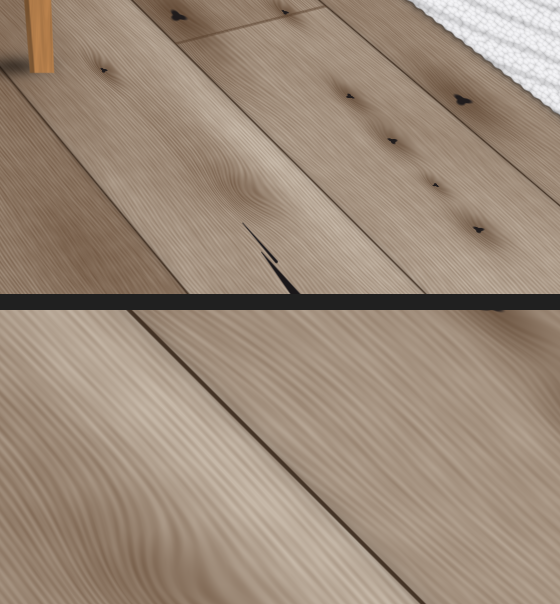
Top: the whole. Bottom: its middle third, enlarged.
This texture is drawn by a WebGL 1 fragment shader. Its source:

```glsl
precision highp float;
uniform vec2 u_resolution;

#define GRAIN_LINES 54.0
#define GRAIN_DEPTH 0.12
#define GRAIN_BEND 4.0
#define SEAM_WIDTH 0.0022
#define JOINT 0.298
#define PALE vec3(0.74, 0.68, 0.615)
#define BROWN vec3(0.49, 0.395, 0.315)
#define DEEP vec3(0.33, 0.235, 0.16)
#define INK vec3(0.10, 0.09, 0.10)
#define WOOL vec3(0.92, 0.92, 0.93)
#define LEG vec3(0.70, 0.49, 0.29)

vec2 hash2(vec2 p) {
  return fract(sin(vec2(dot(p, vec2(41.3, 89.1)), dot(p, vec2(63.7, 27.9)))) * 4758.5);
}

// Layered sines, each layer bent by the one before
float waves(vec2 p) {
  float sum = 0.0, amp = 0.6;
  for (int i = 0; i < 4; i++) {
    p = mat2(0.8, 0.6, -0.6, 0.8) * p * 1.6 + 0.8 * sin(p.yx * 1.1 + 1.3);
    sum += amp * sin(p.x) * cos(p.y);
    amp *= 0.6;
  }
  return sum;
}

// Cellular noise: distance to the nearest jittered point
float cells(vec2 p) {
  vec2 cell = floor(p);
  float nearest = 2.0;
  for (int j = -1; j <= 1; j++) {
    for (int i = -1; i <= 1; i++) {
      vec2 c = cell + vec2(float(i), float(j));
      nearest = min(nearest, length(c + 0.15 + 0.7 * hash2(c) - p));
    }
  }
  return nearest;
}

// Floor coordinates in perspective: x counts boards, y runs along them
vec2 toFloor(vec2 q) {
  return vec2((q.x - 0.448 - q.y) / (0.637 + 0.171 * q.y), q.y + 0.25 * q.x);
}

float blot(vec2 p, vec2 centre, vec2 radius) {
  vec2 d = (p - centre) / radius;
  return exp(-dot(d, d));
}

// Knot: x is the dark core, y the stained halo within the same board
vec2 knot(vec2 q, vec2 centre, float radius) {
  vec2 p = toFloor(q), c = toFloor(centre);
  vec2 d = (p - c) * vec2(0.55, 1.0);
  float wobble = 1.0 + 0.3 * sin(3.0 * atan(d.y, d.x) + centre.x * 20.0);
  float core = 1.0 - smoothstep(0.55, 1.05, length(d) / (radius * wobble));
  float sameBoard = 1.0 - step(0.5, abs(floor(p.x) - floor(c.x)));
  return vec2(core, sameBoard * blot(d, vec2(0.0), radius * vec2(3.0, 6.0)));
}

// Tapered split in the wood
float sliver(vec2 q, vec2 a, vec2 b, float endWidth, float px) {
  vec2 ab = b - a;
  float h = clamp(dot(q - a, ab) / dot(ab, ab), 0.0, 1.0);
  float d = length(q - a - ab * h) - mix(0.001, endWidth, h);
  return 1.0 - smoothstep(-px, px, d);
}

void main() {
  float px = 1.0 / u_resolution.y;
  vec2 q = gl_FragCoord.xy * px;
  q.y = 1.0 - q.y;
  vec2 p = toFloor(q);
  float row = floor(p.x);
  float inMiddle = 1.0 - step(0.5, abs(row));
  float beforeJoint = inMiddle * step(p.y, JOINT);
  float board = row + 7.0 * beforeJoint;

  // Knots: a drifting chain, then pairs of large and small ones
  vec2 marks = vec2(0.0);
  for (int i = 0; i < 4; i++) {
    float n = float(i);
    marks += knot(q, vec2(1.19 + 0.146 * n, 0.328 + 0.151 * n), 0.011 + 0.003 * sin(n * 2.5));
  }
  for (int i = 0; i < 2; i++) {
    float n = float(i);
    marks += knot(q, vec2(0.604 + 0.968 * n, 0.055 + 0.286 * n), 0.024);
    marks += knot(q, vec2(0.353 + 0.617 * n, 0.239 - 0.197 * n), 0.010);
  }
  float swirl = blot(p, vec2(-0.38, 0.87), vec2(0.13, 0.11));
  float stain = blot(p, vec2(-0.45, 0.68), vec2(0.2, 0.3));
  float heart = inMiddle * (1.0 - beforeJoint) * blot(p, vec2(0.08, 0.40), vec2(0.16, 0.17));

  // Broad tone of each board
  float cloud = waves(vec2(p.x * 1.9 + board * 5.0, p.y * 1.3));
  float tone = 0.56 + 0.2 * cloud + 0.09 * q.x;
  tone -= 0.38 * step(row, -1.5) + 0.2 * step(0.5, row) + 0.2 * beforeJoint;
  tone += 0.3 * step(row, -0.5) * blot(p, vec2(-0.1, 0.6), vec2(0.13, 0.9));
  tone -= 0.32 * stain + 0.25 * swirl + 0.35 * heart + 0.3 * marks.y;
  tone -= 0.3 * blot(q, vec2(0.0), vec2(0.35));

  // Bent grain lines, streaks and pores
  float bend = waves(vec2(p.x * 1.4 + board * 3.0, p.y * 1.1));
  float phase = p.x * GRAIN_LINES + bend * GRAIN_BEND + 3.0 * marks.y + 6.0 * swirl + 5.0 * heart;
  float fade = 1.0 - smoothstep(0.008, 0.022, px);
  tone += GRAIN_DEPTH * fade * sin(6.2832 * phase) * (0.75 + 0.5 * cloud);
  tone += 0.09 * waves(vec2(phase * 0.9, p.y * 3.0 + board));
  tone += 0.22 * (cells(vec2(phase * 1.3, p.y * 14.0)) - 0.45);
  vec3 colour = mix(BROWN, PALE, clamp(tone, -0.35, 1.15));
  colour = mix(colour, DEEP, clamp(0.45 * marks.y + 0.35 * swirl * (0.5 + bend), 0.0, 0.7));

  // Seams, board end, knot cores and the split
  float seam = abs(fract(p.x + 0.5) - 0.5) * (0.637 + 0.171 * q.y) * 0.7;
  float endSeam = abs(p.y - JOINT);
  colour *= 1.0 - 0.15 * exp(-seam / 0.008);
  colour = mix(colour, DEEP * 0.7, 0.9 * (1.0 - smoothstep(SEAM_WIDTH - px, SEAM_WIDTH + px, seam)));
  colour = mix(colour, DEEP, 0.5 * inMiddle * (1.0 - smoothstep(0.001, 0.001 + 2.0 * px, endSeam)));
  float split = max(sliver(q, vec2(0.826, 0.759), vec2(0.94, 0.89), 0.005, px),
                    sliver(q, vec2(0.89, 0.858), vec2(1.02, 1.02), 0.015, px));
  colour = mix(colour, INK, max(split, clamp(marks.x, 0.0, 1.0) * 0.92));

  // Furniture leg with a shaded side and floor shadow
  colour *= 1.0 - 0.5 * blot(q, vec2(0.05, 0.225), vec2(0.1, 0.035));
  float left = q.x - 0.082 - 0.08 * q.y;
  float right = 0.174 + 0.041 * q.y - q.x;
  float leg = smoothstep(-px, px, min(min(left, right), 0.248 - q.y));
  vec3 legColour = LEG * mix(0.68, 1.0, smoothstep(0.012, 0.02, left));
  legColour *= 1.0 + 0.08 * waves(vec2(q.x * 90.0, q.y * 5.0));
  colour = mix(colour, legColour, leg);

  // Woven rug with a tufted edge and slanting ridges
  float across = (q.x - 1.388 - 1.3125 * q.y) / 1.65;
  float run = dot(q, vec2(0.795, 0.606));
  float edge = across + 0.002 * sin(run * 150.0);
  float ridge = cos(74.0 * (across - 0.24 * run) + 0.8 * sin(run * 6.0));
  float tuft = cells(vec2(across * 75.0, run * 50.0));
  float wool = 1.04 - 0.24 * tuft * tuft - 0.13 * pow(0.5 + 0.5 * ridge, 6.0);
  wool -= 0.15 * exp(-max(edge, 0.0) / 0.008);
  colour *= 1.0 - 0.5 * exp(min(edge, 0.0) / 0.01);
  colour = mix(colour, WOOL * wool, smoothstep(-px, px, edge));

  gl_FragColor = vec4(clamp(colour, 0.0, 1.0), 1.0);
}
```
